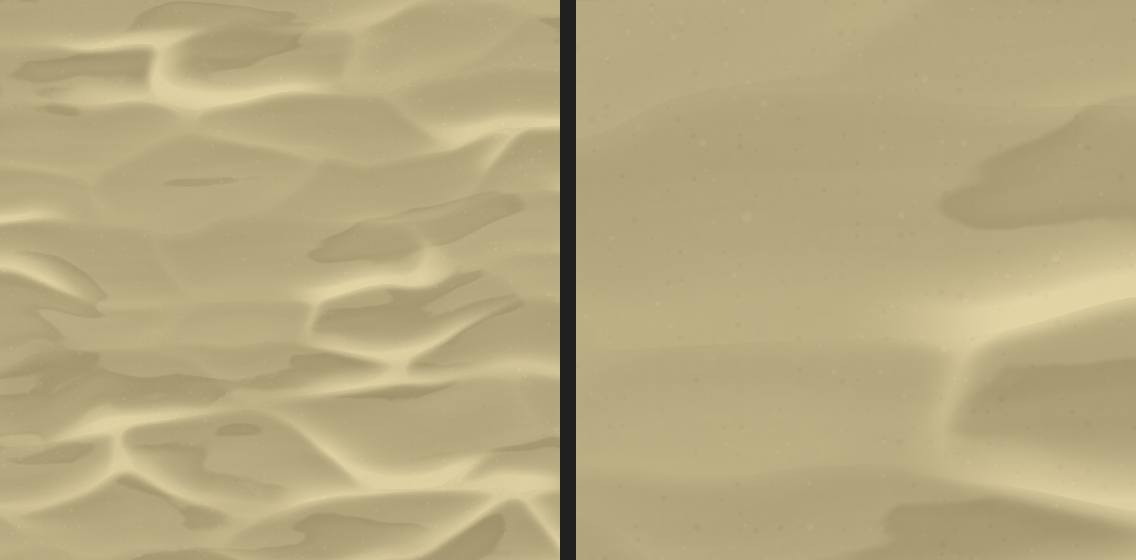
Left: the whole. Right: its middle third, enlarged.
A WebGL 2 fragment shader for this texture:

```glsl
#version 300 es
precision highp float;

uniform vec2 u_resolution;
out vec4 fragColor;

float hash(vec2 p) {
    return fract(sin(dot(p, vec2(127.1, 311.7))) * 43758.5);
}

float noise(vec2 p) {
    vec2 i = floor(p), f = fract(p);
    vec2 u = f * f * f * (f * (f * 6.0 - 15.0) + 10.0);
    float low = mix(hash(i), hash(i + vec2(1.0, 0.0)), u.x);
    float high = mix(hash(i + vec2(0.0, 1.0)), hash(i + 1.0), u.x);
    return mix(low, high, u.y);
}

float fbm(vec2 p, int octaves) {
    float sum = 0.0, weight = 0.5, total = 0.0;
    for (int i = 0; i < octaves; i++) {
        sum += weight * noise(p);
        total += weight;
        weight *= 0.5;
        p = p * 2.03 + 17.3;
    }
    return sum / total;
}

// Bend the plane so that ridges meander
vec2 warp(vec2 p) {
    vec2 broad = vec2(noise(p * vec2(3.0, 5.0)), noise(p * vec2(4.2, 4.0) + 31.0)) - 0.5;
    vec2 small = vec2(noise(p * vec2(9.0, 13.0) + 7.0), noise(p * vec2(12.0, 14.0) + 53.0)) - 0.5;
    return p + broad * vec2(0.12, 0.075) + small * vec2(0.03, 0.016) - vec2(0.0, 0.05 * p.x);
}

// Jittered cell centre in a staggered brick layout
vec2 site(vec2 cell) {
    vec2 jitter = vec2(hash(cell + 3.7), hash(cell + 19.1)) - 0.5;
    return cell + 0.5 + 0.75 * jitter + vec2(0.5 * mod(cell.y, 2.0), 0.0);
}

// x: crest light, y: shadow under the crest
vec2 dunes(vec2 p, vec2 scale) {
    vec2 q = p * scale, base = floor(q);
    vec2 nearest = vec2(0.0);
    float best = 1e3;
    for (int y = -2; y <= 2; y++) {
        for (int x = -2; x <= 2; x++) {
            vec2 offset = site(base + vec2(x, y)) - q;
            float d = dot(offset, offset);
            if (d < best) { best = d; nearest = offset; }
        }
    }
    float crest = 0.0, shadow = 0.0;
    for (int y = -2; y <= 2; y++) {
        for (int x = -2; x <= 2; x++) {
            vec2 offset = site(base + vec2(x, y)) - q;
            vec2 across = offset - nearest;
            if (dot(across, across) < 1e-5) continue;
            vec2 gradient = normalize(across) * scale;
            float d = dot(0.5 * (offset + nearest), normalize(across)) / length(gradient);
            float above = smoothstep(-0.7, 0.7, normalize(gradient).y);
            float width = mix(0.027, 0.009, above);
            float rim = exp(-pow(max(d, 0.0) / width, 1.45));
            crest += rim;
            shadow = max(shadow, above * (1.0 - rim) * exp(-d / 0.042));
        }
    }
    return vec2(min(crest, 1.15), shadow);
}

// Ragged dark streaks, darkest along the rim
float stains(vec2 p) {
    float ragged = 0.05 * (fbm(p * vec2(30.0, 45.0), 3) - 0.5);
    float field = fbm(p * vec2(2.8, 10.5) + vec2(4.0, 61.0), 3) + ragged;
    return smoothstep(0.63, 0.665, field) * (1.0 - 0.4 * smoothstep(0.67, 0.77, field));
}

// Scattered round specks
float grains(vec2 p, float density, float amount, float seed) {
    vec2 cell = floor(p * density);
    vec2 centre = 0.3 + 0.4 * vec2(hash(cell + seed), hash(cell + seed + 5.3));
    float radius = mix(0.09, 0.28, pow(hash(cell + seed + 9.7), 2.0));
    float present = step(1.0 - amount, hash(cell + seed + 14.2));
    return present * (1.0 - smoothstep(radius * 0.5, radius * 1.15, length(fract(p * density) - centre)));
}

void main() {
    vec2 uv = gl_FragCoord.xy / u_resolution.y;
    vec2 bent = warp(uv);

    // Ridges that fade in and out along their length
    vec2 dune = dunes(bent, vec2(2.6, 8.4));
    float strength = mix(0.12, 1.0, smoothstep(0.22, 0.72, noise(uv * vec2(4.5, 8.0) + 23.0)));
    float crest = dune.x * strength;

    // Broad slopes and brushed streaks
    float tone = 0.36 + 0.2 * (fbm(bent * vec2(2.5, 9.0) + 11.0, 2) - 0.5);
    tone += 0.11 * (fbm(bent * vec2(5.0, 42.0) + 71.0, 3) - 0.5);
    tone += 0.56 * crest - 0.23 * dune.y * mix(0.4, 1.0, strength);
    tone -= 0.2 * stains(bent) * (1.0 - smoothstep(0.1, 0.6, crest));

    // Sand specks gathered in loose drifts
    float drift = smoothstep(0.35, 0.7, noise(uv * vec2(5.0, 7.0) + 47.0));
    tone += 0.10 * grains(uv, 75.0, 0.05 + 0.2 * drift, 1.0);
    tone += 0.07 * grains(uv, 160.0, 0.06 + 0.25 * drift + 0.15 * crest, 33.0);
    tone -= 0.08 * grains(uv, 115.0, 0.06 + 0.16 * (1.0 - drift), 67.0);
    tone += 0.02 * (noise(uv * 260.0) - 0.5);

    vec3 hollow = vec3(0.63, 0.58, 0.425);
    vec3 sunlit = vec3(0.88, 0.82, 0.64);
    fragColor = vec4(mix(hollow, sunlit, clamp(tone, -0.1, 1.03)), 1.0);
}
```
